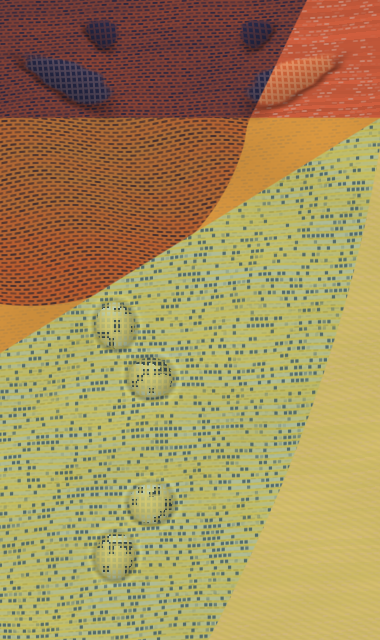
This texture is drawn by a WebGL 1 fragment shader. Its source:

```glsl
precision highp float;
uniform vec2 u_resolution;

// Layout, in units of canvas height
const float SEAM_Y = 0.816;
const vec2 DISC_CENTER = vec2(0.046, 0.871);
const float DISC_RADIUS = 0.349;
const float SEED_AXIS_X = 0.280;
const float POUCH_AXIS_Y = 0.312;

// Thread density
const vec2 FINE_WEAVE = vec2(88.0, 190.0);
const vec2 BROAD_WEAVE = vec2(72.0, 165.0);
const vec2 STITCH_ROWS = vec2(135.0, 104.0);
const vec2 MESH_COUNT = vec2(112.0, 104.0);
const float ROW_TILT = 0.06;

// Yarn colours
const vec3 NAVY = vec3(0.13, 0.14, 0.25);
const vec3 MAROON = vec3(0.57, 0.27, 0.20);
const vec3 RUST = vec3(0.73, 0.36, 0.18);
const vec3 OCHRE = vec3(0.66, 0.44, 0.22);
const vec3 CORAL = vec3(0.77, 0.35, 0.23);
const vec3 ORANGE = vec3(0.82, 0.57, 0.24);
const vec3 LIME = vec3(0.75, 0.71, 0.33);
const vec3 SAND = vec3(0.82, 0.73, 0.42);
const vec3 ICE = vec3(0.66, 0.74, 0.67);
const vec3 TEAL = vec3(0.20, 0.31, 0.37);

float hash(vec2 p) {
  vec3 q = fract(p.xyx * 0.1031);
  q += dot(q, q.yzx + 33.33);
  return fract((q.x + q.y) * q.z);
}

// Slow drift from layered sines, about -1 to 1
float drift(vec2 p) {
  return 0.5 * sin(p.x * 11.0 + 3.0 * sin(p.y * 9.0))
       + 0.3 * sin(p.y * 31.0 + p.x * 17.0)
       + 0.2 * sin(p.x * 43.0 - p.y * 57.0);
}

// Coverage of the inside of a signed distance
float cover(float d) {
  float px = 1.0 / u_resolution.y;
  return 1.0 - smoothstep(-px, px, d);
}

// Dashes in rows: x is the mask, y a value per dash, z a value per row
vec3 weave(vec2 p, vec2 count, float jitter) {
  vec2 g = p * count;
  float row = floor(g.y);
  g.x += 0.5 * mod(row, 2.0) + jitter * hash(vec2(row, 7.0));
  vec2 f = abs(fract(g) - 0.5);
  float mask = (1.0 - smoothstep(0.20, 0.48, f.x)) * (1.0 - smoothstep(0.10, 0.44, f.y));
  return vec3(mask, hash(floor(g)), hash(vec2(row, 3.0)));
}

// Coordinates in which the rotated ellipse is the unit circle
vec2 ellipse(vec2 p, vec2 center, vec2 radii, float angle) {
  float c = cos(angle), s = sin(angle);
  vec2 q = p - center;
  return vec2(c * q.x + s * q.y, c * q.y - s * q.x) / radii;
}

// Open net of crossing threads
float mesh(vec2 p) {
  vec2 t = abs(fract(p * MESH_COUNT) - 0.5);
  vec2 line = 1.0 - smoothstep(0.08, 0.30, t);
  return max(line.x, 0.85 * line.y);
}

// Swelling, meshed pouch with a puckered rim
vec3 addPouch(vec3 cloth, vec2 p, vec2 uv) {
  float r = length(uv);
  float rim = exp(-pow((r - 1.05) * 7.0, 2.0));
  float pucker = exp(-pow((r - 1.28) * 8.0, 2.0));
  cloth *= 1.0 - 0.20 * rim * (0.7 - 0.3 * uv.y) + 0.07 * pucker;
  vec2 bent = p + uv * r * r * 0.002;
  float chance = hash(floor(bent * MESH_COUNT));
  float edge = smoothstep(0.25, 0.85, abs(uv.y + 0.1));
  float dark = step(0.85 - 0.35 * edge * step(0.0, uv.y), chance);
  vec3 hole = mix(mix(LIME * 0.85, ICE * 1.12, 0.35 + 0.6 * edge), TEAL * 0.8, dark);
  vec3 net = mix(hole, vec3(0.79, 0.75, 0.42), 0.1 + 0.8 * mesh(bent));
  net *= 1.05 - 0.20 * r * r + 0.07 * uv.y - 0.05 * uv.x;
  return mix(cloth, net, 1.0 - smoothstep(0.90, 1.04, r));
}

// Dark seed; glow is the colour of the threads that cross it
vec3 addSeed(vec3 cloth, vec2 p, vec2 uv, vec3 body, vec3 glow, float amount) {
  uv.y *= 1.0 + 0.35 * uv.x;
  float r = length(uv) + 0.06 * sin(uv.x * 9.0 + uv.y * 5.0);
  float under = 1.0 - smoothstep(-0.9, 0.5, uv.y);
  cloth *= 1.0 - 0.35 * exp(-pow((r - 1.05) * 5.0, 2.0)) * under;
  vec3 fill = mix(body, glow, amount * mesh(p + uv.yx * 0.003));
  return mix(cloth, fill * (1.0 + 0.16 * uv.y), 1.0 - smoothstep(0.80, 1.05, r));
}

void main() {
  vec2 p = gl_FragCoord.xy / u_resolution.y;
  float tone = drift(p);
  vec2 q = p + vec2(0.0, 0.004 * drift(p * vec2(1.0, 0.6)) - ROW_TILT * p.x);
  vec2 wavy = p + vec2(0.0, 0.008 * sin(p.x * 21.0 + p.y * 13.0) - 0.02 * p.x);
  vec3 fine = weave(q, FINE_WEAVE, 0.3);
  vec3 broad = weave(wavy, BROAD_WEAVE, 0.0);
  vec3 stitch = weave(q, STITCH_ROWS, 1.0);

  // Regions
  float arc = length(p - DISC_CENTER) - DISC_RADIUS;
  float slope = (p.x - 0.391 - 0.482 * (p.y - SEAM_Y)) * 0.9;
  float disc = cover(mix(arc, slope, smoothstep(0.77, 0.83, p.y)));
  float top = cover(SEAM_Y - p.y);
  float green = cover((p.y - 0.448 - 0.619 * p.x) * 0.85);
  float t = (0.740 - p.y) / 0.740;
  float sand = green * cover((0.5885 - 0.133 * t - 0.130 * t * t - p.x) * 0.95);

  // Orange and coral ground
  vec3 orange = mix(ORANGE, vec3(0.72, 0.53, 0.27), fine.x * fine.y * 0.8);
  vec3 coral = CORAL * (0.94 + 0.12 * fine.z);
  coral = mix(coral, vec3(0.80, 0.62, 0.56), fine.x * smoothstep(0.3, 0.9, fine.y) * 0.65);
  vec3 color = mix(orange * (1.0 + 0.04 * tone), coral, top);

  // Disc, rust below the seam and maroon above it
  float ripple = 0.5 + 0.5 * sin(wavy.y * 150.0 + 3.0 * tone);
  float center = 1.0 - smoothstep(0.05, 0.30, length((p - vec2(0.16, 0.75)) * vec2(0.8, 1.6)));
  vec3 rust = mix(RUST, OCHRE, clamp(0.25 * ripple + 0.65 * center, 0.0, 1.0));
  rust = mix(rust, vec3(0.24, 0.17, 0.18), broad.x * (0.45 + 0.35 * broad.y + 0.15 * ripple));
  vec3 maroon = mix(MAROON, NAVY, fine.x * (0.35 + 0.55 * fine.y));
  maroon = mix(maroon, NAVY, 0.12 + 0.08 * tone + 0.14 * fine.z);
  color = mix(color, mix(rust, maroon, top), disc);

  // Lime cloth with stitched rows of pale and blue dashes
  float patches = 0.5 + 0.5 * sin(q.y * 43.0 + 4.0 * tone + p.x * 6.0);
  float band = clamp(0.55 * stitch.z + 0.55 * patches, 0.0, 1.0);
  vec3 lime = LIME * (1.02 + 0.03 * tone - 0.10 * fine.x * fine.y);
  float row = 1.0 - smoothstep(0.15, 0.46, abs(fract(q.y * STITCH_ROWS.y) - 0.5));
  lime = mix(lime, ICE, row * (0.25 + 0.55 * band));
  float blue = smoothstep(0.70 - 0.35 * band, 0.95 - 0.35 * band, stitch.y);
  lime = mix(lime, TEAL, stitch.x * blue * 0.75);
  color = mix(color, lime, green);

  // Sand cloth with a faint diagonal twill
  float twill = sin((q.x * 0.5 + q.y) * 620.0);
  vec3 pale = SAND * (0.99 + 0.02 * twill + 0.025 * tone);
  pale = mix(pale, vec3(0.82, 0.71, 0.54), fine.x * fine.y * 0.6);
  pale = mix(pale, LIME, 0.35 * fine.z);
  color = mix(color, pale, sand);

  // Four pouches, mirrored about a horizontal axis
  vec2 m = vec2(p.x, abs(p.y - POUCH_AXIS_Y));
  float flip = sign(p.y - POUCH_AXIS_Y);
  vec2 outer = ellipse(m, vec2(0.180, 0.180), vec2(0.031, 0.037), 0.12);
  vec2 inner = ellipse(m, vec2(0.236, 0.098), vec2(0.035, 0.032), -0.10);
  color = addPouch(color, p, outer * vec2(1.0, flip));
  color = addPouch(color, p, inner * vec2(1.0, flip));

  // Four seeds, mirrored about a vertical axis
  vec2 s = vec2(abs(p.x - SEED_AXIS_X), p.y);
  vec2 small = ellipse(s, vec2(0.122, 0.950), vec2(0.027, 0.021), 0.45);
  vec2 large = ellipse(s, vec2(0.176, 0.879), vec2(0.076, 0.027), 0.42);
  color = addSeed(color, p, small, NAVY, MAROON, 0.35);
  vec3 body = mix(vec3(0.74, 0.36, 0.21), NAVY, disc);
  vec3 glow = mix(vec3(0.82, 0.60, 0.44), vec3(0.42, 0.34, 0.38), disc);
  color = addSeed(color, p, large, body, glow, 0.60);

  gl_FragColor = vec4(clamp(color, 0.0, 1.0), 1.0);
}
```
